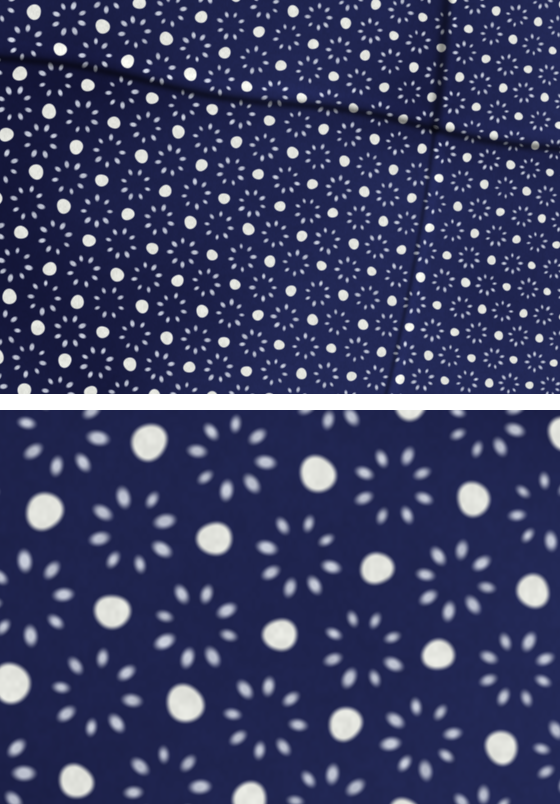
Top: the whole. Bottom: its middle third, enlarged.
A WebGL 2 fragment shader for this pattern:

```glsl
#version 300 es
precision highp float;

uniform vec2 u_resolution;
out vec4 fragColor;

#define DOT_RADIUS 0.0180
#define RING_RADIUS 0.0360
#define PETAL_SIZE vec2(0.0082, 0.0054)
#define PETALS 8.0
#define JITTER 0.0035
#define SOFTNESS 0.0030
#define WEAVE 0.05
#define INDIGO vec3(0.130, 0.152, 0.325)
#define DEEP_INDIGO vec3(0.075, 0.083, 0.215)
#define CREAM vec3(0.890, 0.895, 0.870)
#define PALE_BLUE vec3(0.790, 0.810, 0.860)

const float TAU = 6.2831853;

// Lattice to canvas: the cloth recedes towards the right
const mat3 CLOTH = mat3(0.1798, 0.0394, 0.0333,
                        0.0730, 0.0975, 0.0154,
                        0.0556, 0.5926, 1.0);

float hash(vec2 p) {
    vec3 q = fract(vec3(p.xyx) * 0.1031);
    q += dot(q, q.yzx + 33.33);
    return fract((q.x + q.y) * q.z);
}

float noise(vec2 p) {
    vec2 i = floor(p), f = fract(p);
    f = f * f * (3.0 - 2.0 * f);
    return mix(mix(hash(i), hash(i + vec2(1, 0)), f.x),
               mix(hash(i + vec2(0, 1)), hash(i + vec2(1, 1)), f.x), f.y);
}

float ellipse(vec2 p, vec2 radii) {
    return (length(p / radii) - 1.0) * min(radii.x, radii.y);
}

// Round spot with a slightly uneven outline
float spot(vec2 p, float seed) {
    float a = atan(p.y, p.x);
    float wobble = 0.05 * sin(2.0 * a + seed * TAU) + 0.03 * sin(3.0 * a + seed * 40.0);
    return length(p) - DOT_RADIUS * (0.93 + 0.14 * seed + wobble);
}

// Ring of radial petals, each with its own size and offset
float petalRing(vec2 p, vec2 cell, float seed) {
    float turn = seed * TAU;
    float k = mod(round((atan(p.y, p.x) - turn) * PETALS / TAU), PETALS);
    float a = k * TAU / PETALS + turn;
    float r = hash(cell * 3.7 + k * 11.3 + 200.0);
    vec2 axis = vec2(cos(a), sin(a));
    vec2 q = vec2(dot(p, axis), dot(p, vec2(-axis.y, axis.x)));
    q -= vec2(RING_RADIUS * (0.95 + 0.1 * r), 0.003 * (r - 0.5));
    return ellipse(q, PETAL_SIZE * (0.8 + 0.4 * fract(r * 7.0)));
}

// Coverage of spots (x) and petals (y)
vec2 printedMotifs(vec2 p, float soft) {
    vec3 flat3 = inverse(CLOTH) * vec3(p, 1.0);
    vec2 base = round(flat3.xy / flat3.z * vec2(2.0, 1.0));
    vec2 cover = vec2(0.0);
    for (int y = -1; y <= 1; y++) {
        for (int x = -1; x <= 1; x++) {
            vec2 cell = base + vec2(x, y);
            vec3 h = CLOTH * vec3(cell * vec2(0.5, 1.0), 1.0);
            float scale = 1.0 / (h.z * h.z);
            float seed = hash(cell + 57.0);
            vec2 shift = JITTER * (vec2(seed, hash(cell + 91.0)) * 2.0 - 1.0);
            vec2 q = (p - h.xy / h.z) / scale - shift;
            bool isSpot = mod(cell.x, 2.0) < 0.5;
            float d = scale * (isSpot ? spot(q, seed) : petalRing(q, cell, seed));
            float c = 1.0 - smoothstep(-soft, soft, d);
            cover = max(cover, isSpot ? vec2(c, 0.0) : vec2(0.0, c));
        }
    }
    return cover;
}

float band(float d, float width) {
    return exp(-d * d / (width * width));
}

void main() {
    vec2 p = vec2(gl_FragCoord.x, u_resolution.y - gl_FragCoord.y) / u_resolution.y;
    float soft = max(SOFTNESS, 0.75 / u_resolution.y);

    // Two creases crossing at the upper right
    float across = p.y - (0.146 + 0.163 * p.x + 0.01 * sin(9.0 * p.x - 3.4));
    float down = p.x - (1.133 - 0.06 * p.y - 0.093 * p.y * p.y);
    float above = 1.0 - smoothstep(-0.02, 0.03, across);
    float crease = 0.65 * band(across, 0.011) + mix(0.4, 0.6, above) * band(down, mix(0.006, 0.015, above));
    float shadow = 0.3 * band(across - 0.02, 0.06) + 0.25 * above * band(down + 0.03, 0.08);
    float sheen = 0.1 * band(across + 0.035, 0.018) + 0.1 * band(down - 0.02, 0.015);

    // Uneven dye, darker on the left
    float light = 0.25 + 0.65 * smoothstep(0.0, 0.85, p.x) + 0.5 * (noise(p * 4.0 + 8.0) - 0.4);
    light += 0.15 * smoothstep(0.0, 0.1, down) - shadow;
    vec3 color = mix(DEEP_INDIGO, INDIGO, clamp(light, 0.0, 1.15));

    // Print, then folds and weave
    vec2 cover = printedMotifs(p, soft);
    color = mix(color, PALE_BLUE, cover.y * (0.85 + 0.15 * noise(p * 60.0)));
    color = mix(color, CREAM, cover.x);
    color *= (1.0 - 0.7 * min(crease, 1.0)) * (1.0 + sheen);
    color *= 1.0 + WEAVE * (noise(p * vec2(260.0, 200.0)) + noise(p * 90.0) - 1.0);
    fragColor = vec4(color, 1.0);
}
```
